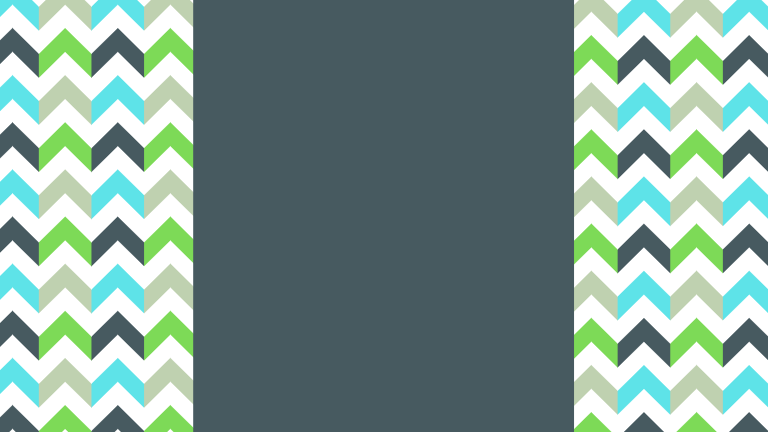
Reproduce this background procedurally as a WebGL 2 fragment shader.

```glsl
#version 300 es
precision highp float;
// Four-colour chevron stripes on white, behind a plain slate centre panel.

uniform vec2 u_resolution;
out vec4 outColor;

// Coverage of the region where a signed distance is negative, one pixel soft.
float fill(float dist) {
    return clamp(0.5 - dist * u_resolution.y, 0.0, 1.0);
}

vec3 chevrons(vec2 p) {
    const vec2 cell = vec2(0.1218, 0.1091);
    const float halfBand = 0.0276;
    const vec3 slate = vec3(0.28, 0.353, 0.378);

    // Columns: distance from the nearest peak, and a soft odd/even mask
    float column = (p.x - 0.029) / cell.x;
    float fromPeak = abs(column - round(column)) * cell.x;
    float evenSide = abs(mod(column + 1.0, 2.0) - 1.0) - 0.5;
    float odd = fill(-evenSide * cell.x);

    // Rows: fold the depth below the peaks into repeated slanted bands
    float depth = 1.0 - p.y - 0.0648 - 0.985 * fromPeak - halfBand;
    float row = round(depth / cell.y);
    float band = (abs(depth - row * cell.y) - halfBand) * 0.71;

    // Colours alternate along each row and between rows
    vec3 darkRow = mix(slate, vec3(0.49, 0.855, 0.34), odd);
    vec3 paleRow = mix(vec3(0.37, 0.89, 0.91), vec3(0.75, 0.82, 0.69), odd);
    vec3 ink = mix(darkRow, paleRow, mod(row, 2.0));
    return mix(vec3(1.0), ink, fill(band));
}

void main() {
    vec2 p = gl_FragCoord.xy / u_resolution.y;

    // The right-hand strip hangs slightly lower than the left
    float drop = p.x > 0.888 ? 0.0163 : 0.0;
    vec3 color = chevrons(p + vec2(0.0, drop));

    // Centre panel
    float panel = abs(p.x - 0.888) - 0.4408;
    color = mix(color, vec3(0.28, 0.353, 0.378), fill(panel));

    outColor = vec4(color, 1.0);
}
```
